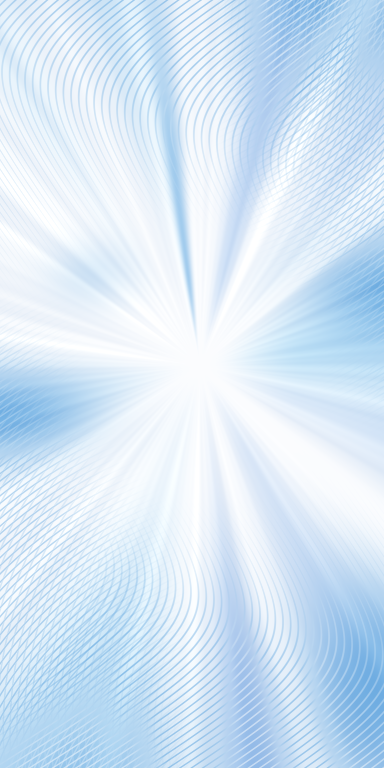
Reproduce this background procedurally as a WebGL 1 fragment shader.

```glsl
precision highp float;
uniform vec2 u_resolution;

const vec3 WHITE = vec3(0.985, 0.99, 0.998);
const vec3 PEARL = vec3(0.925, 0.95, 0.978);
const vec3 PERIWINKLE = vec3(0.57, 0.72, 0.91);
const vec3 SKY = vec3(0.66, 0.85, 0.96);
const vec3 AZURE = vec3(0.36, 0.64, 0.87);

vec2 hashGradient(vec2 cell) {
  float angle = 6.2832 * fract(sin(dot(cell, vec2(127.1, 311.7))) * 4375.85);
  return vec2(cos(angle), sin(angle));
}

float gradientNoise(vec2 p) {
  vec2 i = floor(p), f = fract(p);
  vec2 u = f * f * f * (f * (f * 6.0 - 15.0) + 10.0);
  vec2 e = vec2(1.0, 0.0);
  float low = mix(dot(hashGradient(i), f), dot(hashGradient(i + e), f - e), u.x);
  float high = mix(dot(hashGradient(i + e.yx), f - e.yx),
                   dot(hashGradient(i + 1.0), f - 1.0), u.x);
  return mix(low, high, u.y);
}

// Soft angular wedge; angles in degrees
float beam(float angle, float heading, float width) {
  float d = (mod(angle - heading + 180.0, 360.0) - 180.0) / width;
  return exp(-d * d);
}

float glow(vec2 p, vec2 center, vec2 size) {
  vec2 d = (p - center) / size;
  return exp(-dot(d, d));
}

// Thin contour lines of a level function, density per canvas width
float contours(float level, float density) {
  float d = abs(fract(level * density) - 0.5);
  return 1.0 - smoothstep(0.02, 0.06 + density / u_resolution.x, d);
}

// Nested rounded bends opening to the right, faint on their lower arms
float bends(vec2 p) {
  vec2 q = p - vec2(-0.18, 0.66);
  float along = dot(q, vec2(0.95, -0.31));
  float across = dot(q, vec2(0.31, 0.95));
  float mask = smoothstep(0.3, 0.85, length(p)) * smoothstep(0.1, 0.45, p.y)
             * mix(0.35, 1.0, smoothstep(-0.25, 0.2, across + 0.4 * along))
             * (1.0 - smoothstep(0.12, 0.32, p.x - 0.6 * (p.y - 0.5)));
  float level = sqrt(across * across + 0.03) - 0.25 * across - 0.85 * along;
  return mask * contours(level, 56.0);
}

// Two crossing sets of wide arcs
float arcs(vec2 p) {
  float mask = smoothstep(0.1, 0.5, p.x + 0.15 * p.y)
             * smoothstep(-0.22, 0.15, p.y) * smoothstep(0.25, 0.6, length(p));
  float first = contours(length(p - vec2(-0.3, 1.36)), 66.0);
  float second = contours(length(p - vec2(-0.55, 0.95)), 56.0);
  return mask * max(first, 0.5 * second);
}

void main() {
  vec2 p = gl_FragCoord.xy / u_resolution.x;
  p.y *= 2.0 * u_resolution.x / u_resolution.y;
  p -= vec2(0.521, 1.047);
  float r = length(p) + 0.0001;
  float a = degrees(atan(p.y, p.x + 0.00001));
  float reach = smoothstep(0.0, 0.28, r);
  float far = smoothstep(0.15, 0.9, r);

  // Broad coloured beams
  vec3 color = mix(WHITE, PEARL, 0.6 * far);
  float sky = 0.65 * beam(a, 8.0, 22.0) + 0.2 * beam(a, 122.0, 4.0) * far
            + 0.2 * beam(a, 192.0, 12.0) + 0.4 * beam(a, 250.0, 13.0) * far
            + 0.3 * beam(a, 104.0, 4.0) * far + 0.1 * beam(a, 255.0, 9.0);
  color = mix(color, SKY, min(sky, 1.0) * reach);
  float violet = 0.75 * beam(a, 76.0, 5.0) + 0.35 * beam(a, 55.0, 6.0) * far
               + 0.4 * beam(a, 340.0, 11.0) + 0.22 * beam(a, 277.0, 3.0)
               + 0.6 * beam(a, 278.0, 5.0) * far + 0.5 * beam(a, 299.0, 8.0);
  color = mix(color, PERIWINKLE, min(violet, 0.9) * mix(reach, far, 0.4));
  color = mix(color, AZURE, 0.6 * beam(a, 97.5, 2.6) * smoothstep(0.0, 0.25, r)
                            * (1.0 - 0.55 * smoothstep(0.5, 1.0, r)));

  // Blue pools along the borders
  float pools = 0.85 * glow(p, vec2(0.4, 0.98), vec2(0.26, 0.21))
              + 0.85 * glow(p, vec2(0.53, 0.2), vec2(0.24, 0.14))
              + 0.85 * glow(p, vec2(-0.53, -0.13), vec2(0.27, 0.12))
              + 0.8 * glow(p, vec2(0.46, -0.84), vec2(0.18, 0.28))
              + 0.5 * glow(p, vec2(-0.3, -1.07), vec2(0.4, 0.2))
              + 0.3 * glow(p, vec2(-0.4, 1.07), vec2(0.3, 0.12))
              + 0.25 * glow(p, vec2(-0.28, 0.24), vec2(0.12, 0.09));
  color = mix(color, AZURE, min(pools, 0.88));

  // Pale beams and fine radial streaks
  float pale = 0.65 * beam(a, 42.0, 5.0) + 0.45 * beam(a, 66.0, 3.5)
             + 0.75 * beam(a, 89.5, 4.0) + 0.5 * beam(a, 286.0, 2.5)
             + 0.5 * beam(a, 267.0, 4.0) + 0.7 * beam(a, 168.0, 9.0)
             + 0.5 * beam(a, 222.0, 13.0) + 0.5 * beam(a, 112.0, 4.0);
  color = mix(color, mix(WHITE, PEARL, 0.4 * far), min(pale, 1.0));
  float streaks = gradientNoise(p / r * 9.0) + 0.6 * gradientNoise(p / r * 23.0 + 7.0);
  color += streaks * vec3(0.08, 0.06, 0.03) * reach;
  color = mix(color, WHITE, 0.95 * beam(a, 321.0, 6.5));

  // Line mesh, repeated by a half turn about the hub
  float mesh = max(bends(p), bends(-p));
  float weave = max(arcs(p), arcs(-p));
  float depth = 1.0 - smoothstep(0.6, 0.85, color.r);
  float clear = 1.0 - 0.97 * beam(a, 328.0, 18.0);
  color = mix(color, mix(AZURE, WHITE, depth), 0.5 * mesh * clear);
  color = mix(color, mix(AZURE, WHITE, 0.8 * depth), 0.42 * weave * clear);

  // Bright hub
  color = mix(color, WHITE, 0.8 * exp(-r * r * 220.0));
  gl_FragColor = vec4(clamp(color, 0.0, 1.0), 1.0);
}
```
